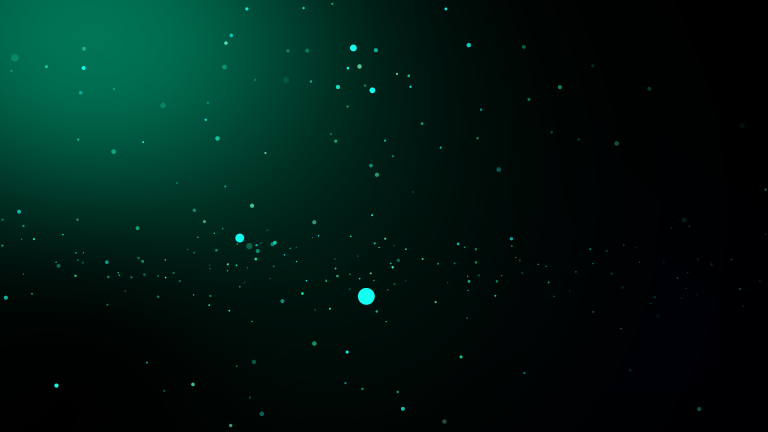
Write a Shadertoy shader that draws this background.

```glsl
// Emerald light spills from the upper left into black, behind drifting dust.
// Soft elliptical falloffs build the backdrop; jittered grids scatter the dots,
// with a dense, fine band of them gathered along a low horizon.

#define GLOW_CENTER vec2(0.19, 0.925)
#define GLOW_SIZE vec2(0.565, 0.425)
#define GLOW_COLOR vec3(0.002, 0.445, 0.325)
#define HAZE_COLOR vec3(0.0, 0.068, 0.048)
#define DUST_COLOR vec3(0.08, 0.88, 0.66)
#define SPARK_COLOR vec3(0.08, 1.0, 0.95)
#define HORIZON 0.38
#define BAND_WIDTH 0.085

// Three random values in 0..1 for a grid cell
vec3 hash3(vec2 cell, float seed) {
    vec3 q = fract(vec3(cell.xyx + seed * 17.3) * vec3(0.1031, 0.103, 0.0973));
    q += dot(q, q.yxz + 33.33);
    return fract((q.xxy + q.yzz) * q.zyx);
}

// Elliptical falloff: 1 at the center, larger power gives a flatter core
float falloff(vec2 p, vec2 center, vec2 size, float power) {
    return exp(-pow(length((p - center) / size), power));
}

// Antialiased disc coverage
float disc(vec2 p, vec2 center, float radius) {
    float pixel = 1.0 / iResolution.y;
    return clamp((radius - length(p - center)) / pixel + 0.5, 0.0, 1.0);
}

// Share of cells that hold a dot, thinning out to the right
float sideDensity(float x) {
    float d = (x - 0.72) / 0.78;
    return exp(-d * d);
}

float bandDensity(float y) {
    float d = (y - HORIZON) / BAND_WIDTH;
    return exp(-d * d);
}

// One jittered grid of dots: coverage in x, paleness in y
vec2 dustLayer(vec2 p, float cellSize, float seed, vec2 radii, float density, float band) {
    vec2 cell = floor(p / cellSize);
    vec2 middle = (cell + 0.5) * cellSize;
    vec3 place = hash3(cell, seed);
    vec3 look = hash3(cell, seed + 5.0);
    float chance = density * sideDensity(middle.x) * mix(1.0, bandDensity(middle.y), band);
    float radius = mix(radii.x, radii.y, look.x * look.x);
    vec2 room = vec2(cellSize * 0.5 - radius - 0.002);
    vec2 center = middle + (place.xy * 2.0 - 1.0) * room;
    float light = mix(0.3, 1.0, look.y) * mix(1.0, 0.35, smoothstep(0.9, 1.6, p.x));
    return vec2(disc(p, center, radius) * step(place.z, chance) * light, look.z);
}

vec3 backdrop(vec2 p) {
    vec3 color = GLOW_COLOR * falloff(p, GLOW_CENTER, GLOW_SIZE, 2.2);
    color += HAZE_COLOR * falloff(p, vec2(0.74, 0.5), vec2(0.5, 0.48), 2.0);
    // Dark pool at the lower left, faint blue at the lower right
    color *= 1.0 - 0.85 * falloff(p, vec2(0.18, 0.09), vec2(0.3, 0.25), 2.0);
    color += vec3(0.0, 0.0, 0.014) * falloff(p, vec2(1.58, 0.22), vec2(0.35), 2.0);
    return color;
}

void mainImage(out vec4 fragColor, in vec2 fragCoord) {
    vec2 p = fragCoord / iResolution.y;
    p.x += 0.5 * (16.0 / 9.0 - iResolution.x / iResolution.y);
    vec3 color = backdrop(p);

    // Large dim motes, out of focus
    float mote = dustLayer(p, 0.21, 3.0, vec2(0.005, 0.009), 0.35, 0.0).x;
    color = mix(color, DUST_COLOR, mote * 0.4);

    // Fine dust along the horizon, then sparse dust everywhere
    for (int i = 0; i < 4; i++) {
        float seed = float(i);
        bool fine = i < 2;
        float cellSize = (fine ? 0.034 : 0.083) + 0.005 * seed;
        vec2 radii = fine ? vec2(0.0014, 0.0032) : vec2(0.0022, 0.0055);
        vec2 dust = dustLayer(p + seed * vec2(0.013, 0.009), cellSize, seed + 11.0,
                              radii, fine ? 0.5 : 0.36, fine ? 1.0 : 0.0);
        vec3 tint = mix(SPARK_COLOR, DUST_COLOR, smoothstep(0.2, 0.6, dust.y));
        tint = mix(tint, vec3(0.45, 0.92, 0.7), smoothstep(0.75, 1.0, dust.y));
        color = mix(color, tint, dust.x);
    }

    // Nearest sparks
    float spark = disc(p, vec2(0.848, 0.314), 0.0195);
    spark = max(spark, disc(p, vec2(0.555, 0.449), 0.0102));
    spark = max(spark, disc(p, vec2(0.818, 0.889), 0.0078));
    spark = max(spark, disc(p, vec2(0.862, 0.791), 0.0066));
    color = mix(color, SPARK_COLOR, spark);

    fragColor = vec4(color, 1.0);
}
```
